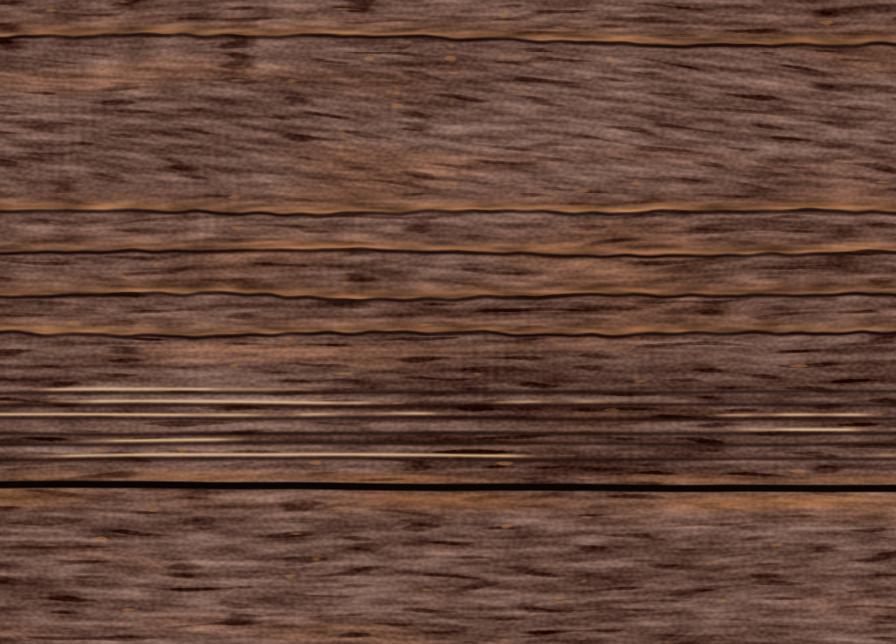
Give the GLSL for this texture, as a WebGL 1 fragment shader.

```glsl
precision highp float;
uniform vec2 u_resolution;

#define GRAIN_CONTRAST 0.56
#define GRIT_CONTRAST 0.24
#define BROAD_CONTRAST 0.26
#define PIT_DEPTH 0.42
#define GRAIN_SLANT 0.09
#define WARP 0.018
#define TOP_RIDGE 0.938
#define RIDGE_START 0.668
#define RIDGE_STEP 0.062
#define STREAK_START 0.296
#define STREAK_STEP 0.0205
#define GAP_HEIGHT 0.247

const vec3 BROWN = vec3(0.375, 0.263, 0.224);
const vec3 TONE_RANGE = vec3(0.38, 0.35, 0.33);
const vec3 WARM = vec3(0.46, 0.295, 0.205);
const vec3 GOLD = vec3(0.67, 0.45, 0.26);
const vec3 CREAM = vec3(0.86, 0.71, 0.54);
const vec3 CREVICE = vec3(0.10, 0.04, 0.03);

float hash(vec2 cell) {
  return fract(sin(dot(cell, vec2(127.1, 311.7))) * 43758.5);
}

float corner(vec2 cell, vec2 offset) {
  float angle = 6.2832 * hash(cell);
  return dot(vec2(cos(angle), sin(angle)), offset);
}

// Gradient noise, roughly -0.7 to 0.7
float noise(vec2 p) {
  vec2 i = floor(p), f = fract(p);
  vec2 u = f * f * f * (f * (f * 6.0 - 15.0) + 10.0);
  vec2 e = vec2(1.0, 0.0);
  return mix(mix(corner(i, f), corner(i + e, f - e), u.x),
             mix(corner(i + e.yx, f - e.yx), corner(i + e.xx, f - e.xx), u.x), u.y);
}

float fibres(vec2 p) {
  return 0.9 * noise(p * vec2(8.0, 72.0)) + 0.7 * noise(p * vec2(20.0, 145.0) + 7.3);
}

float band(float low, float high, float soft, float y) {
  return smoothstep(low - soft, low + soft, y) * (1.0 - smoothstep(high - soft, high + soft, y));
}

float bell(float d, float width) {
  return exp(-d * d / (width * width));
}

// Gold lip fading upward over a thin shadow
vec3 addRidge(vec3 color, float d, float x, float seed, float grain) {
  float along = noise(vec2(x * 4.0, seed)) + 0.5 * noise(vec2(x * 17.0, seed + 5.5));
  float strength = clamp(0.72 + 0.9 * along, 0.2, 1.0);
  float above = smoothstep(-0.0015, 0.0015, d);
  float rise = max(d, 0.0);
  color = mix(color, WARM * (1.0 + 0.6 * grain), 0.65 * above * exp(-rise / 0.018));
  color = mix(color, GOLD * (0.95 + 0.5 * grain), strength * above * exp(-rise / 0.0055));
  return mix(color, CREVICE, (0.95 - 0.5 * strength * along) * bell(d + 0.0035, 0.0032));
}

void main() {
  vec2 p = gl_FragCoord.xy / u_resolution.y;
  float x = p.x, y = p.y;
  float wideBand = band(0.70, 0.92, 0.025, y);
  float streakBand = band(0.26, 0.47, 0.018, y);

  // Fine grain, slanted in the wide upper band
  vec2 q = p + vec2(0.0, WARP * noise(p * vec2(2.0, 5.0)) * (1.0 - 0.8 * streakBand));
  vec2 slanted = q + vec2(0.0, GRAIN_SLANT * x);
  vec2 g = wideBand > 0.5 ? slanted : q;
  float grain = mix(fibres(q), fibres(slanted), wideBand);
  float tone = GRAIN_CONTRAST * grain * (1.0 - 0.3 * streakBand);
  tone += GRIT_CONTRAST * noise(p * vec2(120.0, 190.0));
  tone += BROAD_CONTRAST * noise(q * vec2(2.2, 9.0) + 3.7);

  // Long straight lines and short dark pits
  float lines = noise(q * vec2(1.4, 64.0) + 11.2) + 0.6 * noise(q * vec2(4.0, 110.0));
  tone += lines * mix(0.16, 0.55, streakBand) - 0.07 * streakBand;
  float pits = smoothstep(0.18, 0.45, noise(g * vec2(11.0, 88.0) + 31.4));
  tone += 0.06 - PIT_DEPTH * pits;
  tone += 0.06 * wideBand;
  vec3 color = BROWN + TONE_RANGE * clamp(tone, -0.72, 0.62);

  // Sparse pale flecks and warm stains
  float fleck = smoothstep(0.42, 0.58, noise(q * vec2(24.0, 85.0) + 51.7));
  color = mix(color, GOLD, 0.55 * fleck);
  float stain = smoothstep(0.08, 0.45, noise(q * vec2(2.5, 14.0) + 23.1));
  color = mix(color, WARM * (1.0 + 0.9 * tone), 0.45 * stain);

  // Raised ridges: one at the top, four in the middle
  for (int i = 0; i < 5; i++) {
    float k = float(i);
    float height = RIDGE_START - RIDGE_STEP * (k - 1.0) + 0.006 * (hash(vec2(k, 4.0)) - 0.5);
    if (i == 0) height = TOP_RIDGE + 0.012 * (0.7 - x);
    height += 0.012 * noise(vec2(x * 2.5, k * 7.0 + 0.4));
    height += 0.005 * noise(vec2(x * 22.0, k * 3.0 + 0.6));
    color = addRidge(color, y - height, x, k * 9.0 + 0.3, grain);
  }

  // Bright worn streaks above the gap, strongest at the left
  for (int i = 0; i < 6; i++) {
    float k = float(i);
    float height = STREAK_START + STREAK_STEP * k + 0.008 * (hash(vec2(k, 9.0)) - 0.5);
    float d = y - height - 0.004 * noise(vec2(x * 3.0, k * 5.0 + 0.5));
    float run = noise(vec2(x * 2.6, k * 8.0 + 0.5)) + 0.3 * noise(vec2(x * 14.0, k + 0.3));
    float worn = smoothstep(-0.05, 0.35, run + 0.18 - 0.28 * x);
    color = mix(color, CREVICE, 0.65 * bell(d + 0.006, 0.0035));
    color = mix(color, mix(GOLD, CREAM, worn), 0.85 * worn * bell(d, 0.0026));
  }

  // Dark gap between boards with warm worn edges
  float d = y - GAP_HEIGHT + 0.004 * x - 0.003 * noise(vec2(x * 5.0, 2.4));
  float wear = clamp(0.55 + 1.1 * noise(vec2(x * 4.0, y * 20.0)), 0.1, 1.0);
  vec3 edge = mix(WARM, GOLD, 0.3) * (1.0 + 0.6 * tone);
  color = mix(color, edge, wear * (bell(d - 0.013, 0.009) + 0.9 * bell(d + 0.022, 0.016)));
  color = mix(color, 0.4 * CREVICE, 1.0 - smoothstep(0.0035, 0.0075, abs(d)));

  gl_FragColor = vec4(clamp(color, 0.0, 1.0), 1.0);
}
```
